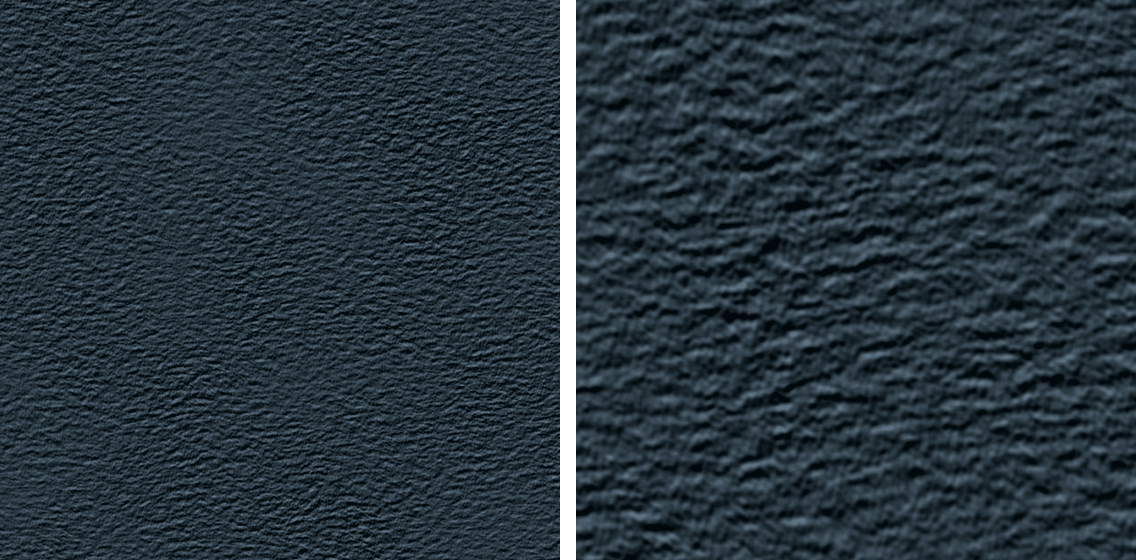
Left: the whole. Right: its middle third, enlarged.
This texture is drawn by a WebGL 1 fragment shader. Its source:

```glsl
precision highp float;
uniform vec2 u_resolution;

#define WRINKLE_CELLS vec2(44.0, 96.0)
#define OCTAVE_SCALE vec2(2.3, 1.7)
#define OCTAVE_GAIN 0.64
#define TILT 0.1
#define SWAY 0.016
#define RIPPLE 0.003
#define LIGHT_STEP vec2(-0.0006, 0.0019)
#define CONTRAST 1.02
#define MID_TONE 0.47
#define SHADOW_COLOR vec3(0.03, 0.07, 0.09)
#define SHEEN_COLOR vec3(0.27, 0.34, 0.39)

// Random unit gradient for a lattice point
vec2 gradientAt(vec2 cell) {
  vec3 h = fract(cell.xyx * vec3(0.1031, 0.1030, 0.0973));
  h += dot(h, h.yzx + 33.33);
  float angle = 6.28318 * fract((h.x + h.y) * h.z);
  return vec2(cos(angle), sin(angle));
}

float gradientNoise(vec2 p) {
  vec2 cell = floor(p);
  vec2 f = p - cell;
  vec2 w = f * f * f * (f * (f * 6.0 - 15.0) + 10.0);
  vec2 e = vec2(1.0, 0.0);
  float a = dot(gradientAt(cell), f);
  float b = dot(gradientAt(cell + e.xy), f - e.xy);
  float c = dot(gradientAt(cell + e.yx), f - e.yx);
  float d = dot(gradientAt(cell + e.xx), f - e.xx);
  return mix(mix(a, b, w.x), mix(c, d, w.x), w.y);
}

// Height of the hide: flat wrinkles broken up by rounder, finer grain
float hideHeight(vec2 p) {
  vec2 cells = WRINKLE_CELLS;
  float amplitude = 1.0;
  float height = 0.0;
  for (int i = 0; i < 3; i++) {
    height += amplitude * gradientNoise(p * cells + 17.3 * float(i));
    cells *= OCTAVE_SCALE;
    amplitude *= OCTAVE_GAIN;
  }
  return height;
}

void main() {
  vec2 uv = gl_FragCoord.xy / min(u_resolution.x, u_resolution.y);

  // Bend the wrinkle direction slowly, then ripple each wrinkle
  vec2 p = uv;
  p.y -= TILT * uv.x;
  p.y += SWAY * gradientNoise(uv * 5.0 + 3.7);
  p.y += RIPPLE * gradientNoise(uv * 28.0 + 11.2);
  p += 2.0;

  // Relief lit from above
  float relief = hideHeight(p - LIGHT_STEP) - hideHeight(p + LIGHT_STEP);

  // Worn patches are smoother and a little paler
  float wear = gradientNoise(uv * 3.0 + 8.4) + 0.5 * gradientNoise(uv * 9.0 + 21.6);
  float tone = MID_TONE + 0.1 * wear + CONTRAST * (1.0 - 0.5 * wear) * relief;

  vec3 color = mix(SHADOW_COLOR, SHEEN_COLOR, clamp(tone, -0.15, 1.4));
  gl_FragColor = vec4(color, 1.0);
}
```
